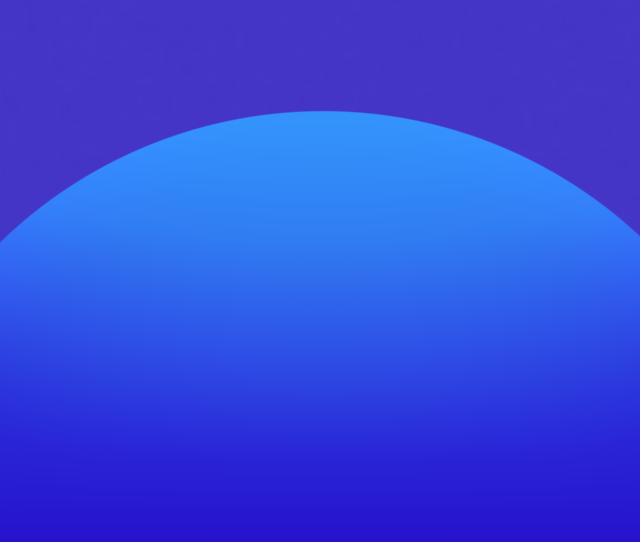
This background is drawn by a WebGL 1 fragment shader. Its source:

```glsl
precision highp float;

uniform vec2 u_resolution;

#define DOME_CENTER vec2(0.006, -0.060)
#define DOME_RADIUS 0.855
#define SIDE_FALLOFF 0.20
#define RIM_WIDTH 0.16
#define RIM_LIGHT vec3(0.012, 0.008, 0.030)
#define GRAIN 0.006
#define SKY vec3(0.270, 0.208, 0.778)
#define DEEP vec3(0.150, 0.070, 0.795)
#define INDIGO vec3(0.162, 0.140, 0.840)
#define ROYAL vec3(0.180, 0.300, 0.900)
#define AZURE vec3(0.190, 0.490, 0.950)
#define CREST vec3(0.200, 0.575, 0.980)

float hash(vec2 p) {
  vec3 q = fract(vec3(p.xyx) * 0.1031);
  q += dot(q, q.yzx + 33.33);
  return fract((q.x + q.y) * q.z);
}

float valueNoise(vec2 p) {
  vec2 cell = floor(p);
  vec2 f = fract(p);
  f = f * f * (3.0 - 2.0 * f);
  float low = mix(hash(cell), hash(cell + vec2(1.0, 0.0)), f.x);
  float high = mix(hash(cell + vec2(0.0, 1.0)), hash(cell + 1.0), f.x);
  return mix(low, high, f.y);
}

float ramp(float from, float to, float x) {
  return clamp((x - from) / (to - from), 0.0, 1.0);
}

// Vertical gradient from the deep base up to the bright crest
vec3 domeGradient(float h) {
  vec3 color = mix(DEEP, INDIGO, ramp(0.0, 0.15, h));
  color = mix(color, ROYAL, ramp(0.15, 0.33, h));
  color = mix(color, AZURE, ramp(0.33, 0.56, h));
  return mix(color, CREST, ramp(0.56, 0.77, h));
}

void main() {
  // Height runs from 0 to 1, x is centred
  vec2 p = (gl_FragCoord.xy - vec2(0.5 * u_resolution.x, 0.0)) / u_resolution.y;
  vec2 q = p - DOME_CENTER;
  float edge = length(q) - DOME_RADIUS;

  // Dome darkens toward its sides, with a faint lit rim
  float sideDrop = SIDE_FALLOFF * q.x * q.x * smoothstep(0.0, 0.4, p.y);
  vec3 dome = domeGradient(p.y - sideDrop);
  float rim = smoothstep(-RIM_WIDTH, 0.0, edge) * smoothstep(0.0, 0.5, abs(q.x));
  dome += RIM_LIGHT * rim;

  // Flat sky with a soft mottled grain
  vec3 sky = SKY + GRAIN * (valueNoise(p * 60.0 + 100.0) - 0.5);

  float pixel = 1.0 / u_resolution.y;
  float coverage = 1.0 - smoothstep(-pixel, pixel, edge);
  gl_FragColor = vec4(mix(sky, dome, coverage), 1.0);
}
```
